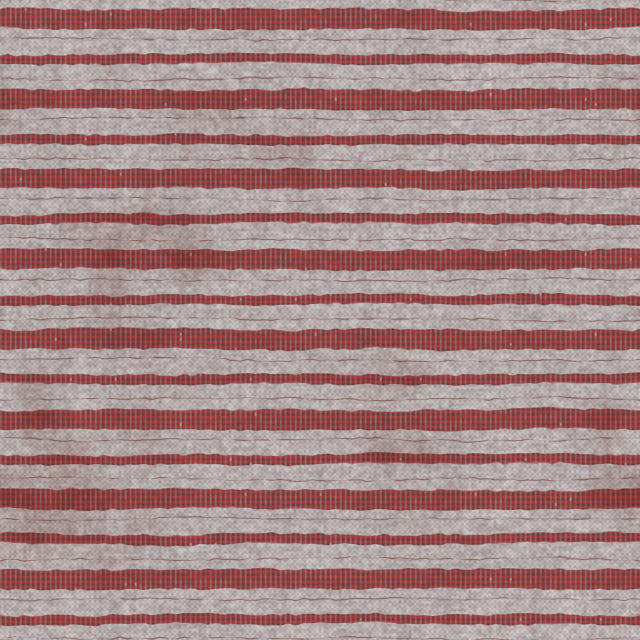
Give the GLSL for this texture, as a WebGL 1 fragment shader.

```glsl
precision highp float;

uniform vec2 u_resolution;

#define REPEATS 8.0
#define THREADS 128.0
#define WIDE_HALF 0.122
#define THIN_HALF 0.060
#define WOBBLE 0.006
#define FRAY 0.0034
#define CLOTH_LIGHT vec3(0.755, 0.73, 0.725)
#define CLOTH_GAP vec3(0.54, 0.47, 0.47)
#define RED vec3(0.66, 0.215, 0.22)
#define RED_DARK vec3(0.42, 0.225, 0.225)
#define WARP_PALE vec3(0.57, 0.46, 0.45)
#define HAIRLINE vec3(0.47, 0.27, 0.27)

const float TAU = 6.2831853;

float hash(vec2 p) {
  vec3 q = fract(p.xyx * vec3(0.1031, 0.1030, 0.0973));
  q += dot(q, q.yzx + 33.33);
  return fract((q.x + q.y) * q.z);
}

// Value noise on the unit square, wrapping after a whole number of cells
float noise(vec2 uv, vec2 cells) {
  vec2 p = uv * cells;
  vec2 i = floor(p);
  vec2 f = fract(p);
  f = f * f * (3.0 - 2.0 * f);
  vec2 a = mod(i, cells);
  vec2 b = mod(i + 1.0, cells);
  return mix(mix(hash(a), hash(vec2(b.x, a.y)), f.x),
             mix(hash(vec2(a.x, b.y)), hash(b), f.x), f.y);
}

// Distance to the nearest whole number
float toWhole(float x) {
  return abs(fract(x + 0.5) - 0.5);
}

float band(float dist, float halfWidth, float soft) {
  return 1.0 - smoothstep(halfWidth - soft, halfWidth + soft, dist);
}

// Undyed cloth: staggered threads with uneven thickness
vec3 clothColor(vec2 uv) {
  float row = floor(uv.y * THREADS * 2.0);
  float brick = 0.5 + 0.5 * cos(TAU * (uv.x * THREADS + 0.5 * row));
  float weft = noise(uv, vec2(1.0, 2.0) * THREADS);
  float warp = noise(uv, vec2(2.0, 1.0) * THREADS);
  float slub = noise(uv, vec2(24.0, 2.0 * THREADS));
  float light = 0.17 + 0.24 * brick + 0.38 * weft + 0.40 * warp + 0.18 * slub;
  return mix(CLOTH_GAP, CLOTH_LIGHT, clamp(light, 0.0, 1.15));
}

// Dyed cloth: dark weft dashes crossed by pale warp threads
vec3 dyedColor(vec2 uv) {
  vec2 cell = uv * THREADS - 0.125;
  float uneven = noise(uv, vec2(THREADS, 2.0 * THREADS));
  float dash = 0.5 + 0.5 * cos(TAU * cell.y);
  float shade = clamp(dash * 0.85 + (uneven - 0.5) * 0.7 + 0.05, 0.0, 1.0);
  vec3 color = mix(RED, RED_DARK, shade);
  float thread = band(toWhole(cell.x), 0.2, 0.1);
  float worn = noise(uv + 0.37, vec2(THREADS, THREADS));
  color = mix(color, WARP_PALE, thread * (0.3 + 0.6 * worn));
  float fleck = step(0.988, hash(mod(floor(cell + 0.5), THREADS) + 7.0));
  return mix(color, CLOTH_LIGHT, 0.6 * fleck * thread * dash);
}

void main() {
  vec2 uv = gl_FragCoord.xy / u_resolution;

  // Hand-woven drift and frayed edges
  float drift = (noise(uv, vec2(7.0, 32.0)) - 0.5) * WOBBLE;
  drift += (noise(uv, vec2(22.0, 48.0)) - 0.5) * WOBBLE * 0.4;
  float fray = (noise(uv, vec2(80.0, 128.0)) - 0.5) * FRAY;
  float y = (uv.y + drift + fray) * REPEATS;
  float soft = max(0.012, 0.6 * REPEATS / u_resolution.y);

  // Wide and thin stripes alternate, with a hairline between them
  float stripe = max(band(toWhole(y - 0.76), WIDE_HALF, soft),
                     band(toWhole(y - 0.26), THIN_HALF, soft));
  float hair = band(toWhole(2.0 * y - 0.02) * 0.5, 0.006, soft);
  float broken = smoothstep(0.15, 0.7, noise(uv, vec2(56.0, 32.0)));

  vec3 cloth = clothColor(uv);
  cloth = mix(cloth, HAIRLINE, hair * (0.2 + 0.6 * broken));
  vec3 color = mix(cloth, dyedColor(uv), stripe);

  // Faded patches, faint rusty stains and lengthwise streaks
  float patches = noise(uv, vec2(5.0)) * 0.6 + noise(uv, vec2(17.0)) * 0.4;
  float stain = smoothstep(0.55, 0.85, patches);
  float streak = noise(uv, vec2(96.0, 6.0)) - 0.5;
  color *= 1.0 + 0.07 * (0.5 - patches) + 0.05 * streak;
  color *= mix(vec3(1.0), vec3(0.95, 0.89, 0.88), stain);

  gl_FragColor = vec4(color, 1.0);
}
```
